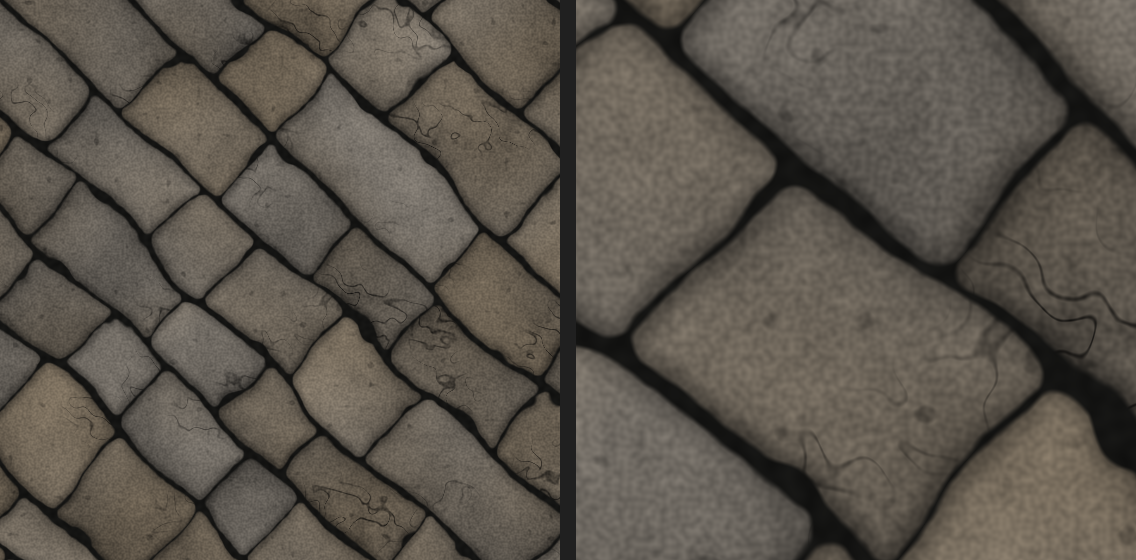
Left: the whole. Right: its middle third, enlarged.
Reproduce this texture procedurally as a Shadertoy shader.

```glsl
// Weathered grey-brown paving stones laid in diagonal rows with dark, uneven joints.

const float ROW_ANGLE = -0.755;      // rows fall to the right
const float ROW_HEIGHT = 0.152;
const vec2 STONE_LENGTH = vec2(0.155, 0.245);  // shortest and longest row average
const float ROW_GAP = 0.0047;        // half width of the joints between rows
const float CROSS_GAP = 0.0023;      // half width of the joints inside a row
const float CORNER = 0.013;
const float EDGE_SOFT = 0.0022;
const float GRAIN = 0.19;
const vec3 JOINT = vec3(0.075, 0.075, 0.070);
const vec3 STONE = vec3(0.425, 0.396, 0.354);
const vec3 WARM = vec3(1.03, 0.995, 0.94);
const vec3 COOL = vec3(0.98, 1.00, 1.04);

// Integer hash of a lattice point, two values in 0..1
vec2 hash2(vec2 cell) {
    uvec2 h = uvec2(ivec2(floor(cell)) + 32768);
    h = h * 1664525u + 1013904223u;
    h.x += h.y * 1664525u;
    h.y += h.x * 1664525u;
    h ^= h >> 16u;
    h.x += h.y * 1664525u;
    h.y += h.x * 1664525u;
    h ^= h >> 16u;
    return vec2(h & 65535u) / 65535.0;
}

float cornerSlope(vec2 cell, vec2 offset) {
    float a = 6.2832 * hash2(cell).x;
    return dot(vec2(cos(a), sin(a)), offset);
}

// Gradient noise, about -0.7..0.7
float noise(vec2 p) {
    vec2 i = floor(p), f = p - i;
    vec2 w = f * f * f * (f * (f * 6.0 - 15.0) + 10.0);
    vec2 X = vec2(1, 0), Y = vec2(0, 1);
    return mix(mix(cornerSlope(i, f), cornerSlope(i + X, f - X), w.x),
               mix(cornerSlope(i + Y, f - Y), cornerSlope(i + 1.0, f - 1.0), w.x), w.y);
}

float fbm(vec2 p) {
    float sum = 0.0, amp = 1.0;
    for (int i = 0; i < 4; i++) {
        sum += amp * noise(p);
        p = p * 2.03 + 17.3;
        amp *= 0.55;
    }
    return sum;
}

// Wandering boundary below row i, in row heights
float rowEdge(float i, float along) {
    return i + 0.42 * (hash2(vec2(i, 91)).x - 0.5) + 0.30 * noise(vec2(along * 4.0, i * 7.37));
}

// Slightly bent boundary before stone i, in stone lengths
float stoneEdge(float i, float row, float across) {
    return i + 0.66 * (hash2(vec2(i, row + 200.0)).y - 0.5)
             + 0.10 * noise(vec2(across * 9.0, i * 5.31 + row * 3.7));
}

void mainImage(out vec4 fragColor, in vec2 fragCoord) {
    float pixel = 1.0 / min(iResolution.x, iResolution.y);
    vec2 uv = fragCoord * pixel;

    // Rotated, warped frame: x runs along the rows
    float c = cos(ROW_ANGLE), s = sin(ROW_ANGLE);
    vec2 frame = vec2(c * uv.x + s * uv.y, c * uv.y - s * uv.x);
    vec2 p = frame + 0.011 * vec2(noise(uv * 7.0), noise(uv * 7.0 + 31.7))
                   + 0.0035 * vec2(noise(uv * 24.0 + 5.0), noise(uv * 24.0 + 63.1));

    // Row containing this point
    float v = p.y / ROW_HEIGHT, row = floor(v);
    if (v < rowEdge(row, p.x)) row -= 1.0;
    else if (v >= rowEdge(row + 1.0, p.x)) row += 1.0;
    float low = rowEdge(row, p.x), high = rowEdge(row + 1.0, p.x);

    // Stone containing this point
    vec2 rowRandom = hash2(vec2(row, 47));
    float len = mix(STONE_LENGTH.x, STONE_LENGTH.y, rowRandom.x);
    float u = p.x / len + 9.0 * rowRandom.y, col = floor(u);
    if (u < stoneEdge(col, row, p.y)) col -= 1.0;
    else if (u >= stoneEdge(col + 1.0, row, p.y)) col += 1.0;
    float left = stoneEdge(col, row, p.y), right = stoneEdge(col + 1.0, row, p.y);

    vec2 id = vec2(col, row);
    vec2 tone = hash2(id + 300.0), tilt = hash2(id + 500.0) - 0.5;
    vec2 local = vec2((u - left) / (right - left), (v - low) / (high - low)) - 0.5;

    // Rounded distance to the joint, with chipped borders
    vec2 edge = vec2(min(u - left, right - u) * len, min(v - low, high - v) * ROW_HEIGHT);
    edge -= vec2(CROSS_GAP, ROW_GAP) * (1.0 + 1.1 * noise(uv * 8.0 + 12.0));
    float d = max(min(edge.x, edge.y) - CORNER, 0.0) + CORNER - length(max(CORNER - edge, 0.0));
    d -= 0.010 * smoothstep(0.28, 0.55, noise(uv * 11.0 + id * 3.1));
    d += 0.0016 * noise(uv * 70.0);

    // Stone face: own tone, slope of light, blotches and grain
    vec2 stoneUv = uv + id * 2.37;
    float light = 1.0 + 0.22 * (tone.x - 0.5) + 0.40 * dot(tilt, local);
    light += 0.20 * fbm(stoneUv * 5.0) + 0.07 * noise(stoneUv * 38.0);
    light += GRAIN * (noise(uv * 235.0) + 0.6 * noise(uv * 120.0 + 8.0));

    // Worn patches with thin cracks and dark pits
    float worn = smoothstep(0.12, 0.45, noise(stoneUv * 5.5 + 40.0));
    float vein = abs(noise((frame + id * 1.7) * vec2(13, 24) + 0.8 * noise(stoneUv * 30.0)));
    light -= 0.42 * worn * (1.0 - smoothstep(0.0, 0.06, vein));
    light -= 0.10 * worn * smoothstep(-0.1, 0.4, noise(stoneUv * 26.0));
    light -= 0.22 * smoothstep(0.38, 0.58, noise(stoneUv * 55.0));

    // Borders fall into shade, with a faint worn rim on the upper side
    light *= mix(0.70, 1.0, smoothstep(0.0, 0.016, d)) * mix(0.92, 1.0, smoothstep(0.0, 0.045, d));
    light += 0.10 * smoothstep(0.1, 0.4, local.y) * exp(-pow((d - 0.005) / 0.004, 2.0));

    vec3 stone = STONE * light * mix(COOL, WARM, clamp(tone.y + 0.7 * noise(stoneUv * 4.0), 0.0, 1.0));
    vec3 joint = JOINT * (1.0 + 0.4 * noise(uv * 90.0));
    float soft = max(EDGE_SOFT, pixel);
    fragColor = vec4(mix(joint, stone, smoothstep(-soft, soft, d)), 1.0);
}
```
